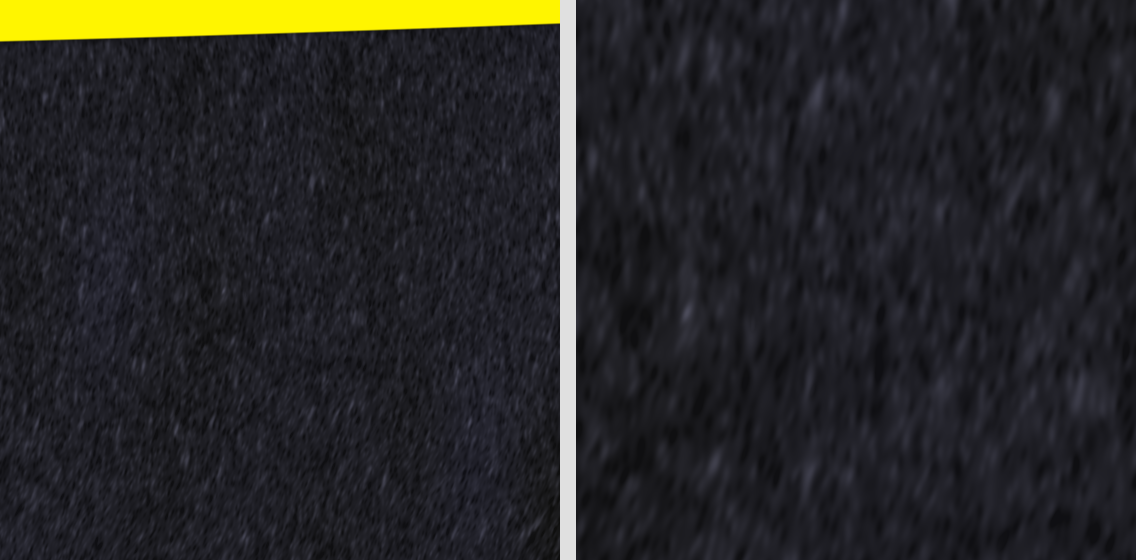
Left, the full canvas; right, a detail of the centre.
This texture is drawn by a Shadertoy shader. Its source:

```glsl
#define FELT_DARK vec3(0.070, 0.070, 0.086)
#define FELT_LIGHT vec3(0.170, 0.170, 0.208)
#define YELLOW vec3(1.0, 0.96, 0.0)
#define FINE_SIZE vec2(0.0047, 0.012)
#define FIBRE_SIZE vec2(0.0070, 0.026)
#define PATCH_SIZE vec2(0.15, 0.38)
#define FINE_GAIN 0.54
#define FIBRE_GAIN 0.34
#define PATCH_GAIN 0.20
#define GLINT_GAIN 1.05
#define FIBRE_TILT 0.9
#define EDGE_SOFTNESS 0.0022

vec3 hash3(vec2 cell) {
    vec3 h = fract(cell.xyx * vec3(0.1031, 0.1030, 0.0973));
    h += dot(h, h.yxz + 33.33);
    return fract((h.xxy + h.yzz) * h.zyx);
}

// Cellular noise of soft, elongated strands: x is signed grain, y is rare glints
vec2 strands(vec2 p, vec2 size, float seed) {
    p /= size;
    vec2 home = floor(p);
    vec2 sum = vec2(0.0);
    for (int j = -1; j <= 1; j++) {
        for (int i = -1; i <= 1; i++) {
            vec2 cell = home + vec2(i, j);
            vec3 place = hash3(cell + seed);
            vec3 look = hash3(cell + seed + 71.7);
            vec2 d = p - cell - place.xy;
            d.x -= (look.x - 0.5) * FIBRE_TILT * d.y;
            float body = exp(-4.0 * dot(d, d));
            sum += body * vec2(2.0 * place.z - 1.0, smoothstep(0.92, 1.0, look.y));
        }
    }
    return sum;
}

vec3 felt(vec2 uv) {
    // The nap leans further right toward the bottom
    vec2 nap = uv;
    nap.x -= 0.34 * uv.y - 0.19 * uv.y * uv.y;
    nap.x += 0.003 * sin(uv.y * 17.0 + uv.x * 9.0);

    float fine = strands(nap, FINE_SIZE, 13.0).x;
    vec2 fibre = strands(nap, FIBRE_SIZE, 157.0);
    float broad = strands(uv, PATCH_SIZE, 311.0).x;

    float tone = 0.50 + FINE_GAIN * fine + FIBRE_GAIN * fibre.x + PATCH_GAIN * broad;
    tone = max(tone, -0.1) + GLINT_GAIN * fibre.y;
    vec3 color = mix(FELT_DARK, FELT_LIGHT, tone);
    color.b += 0.012 * broad;
    return color;
}

void mainImage(out vec4 fragColor, in vec2 fragCoord) {
    vec2 uv = fragCoord / iResolution.xy;

    // Slightly sloping border of the yellow band
    float border = 0.926 + 0.026 * uv.x + 0.006 * uv.x * uv.x;
    float height = uv.y - border;
    float band = smoothstep(-EDGE_SOFTNESS, EDGE_SOFTNESS, height);

    // Thin shadow below the band
    float shade = 1.0 - 0.4 * exp(-max(-height, 0.0) / 0.006);

    vec3 color = mix(felt(uv) * shade, YELLOW, band);
    fragColor = vec4(clamp(color, 0.0, 1.0), 1.0);
}
```
